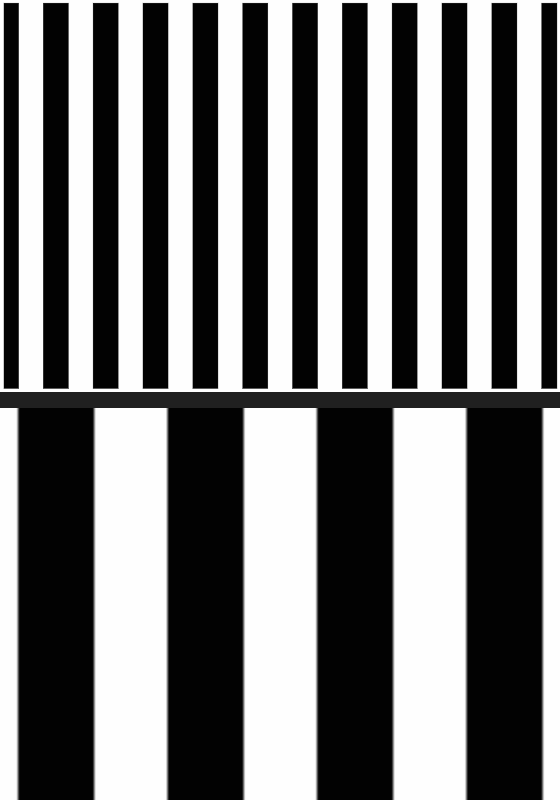
Top: the whole. Bottom: its middle third, enlarged.
Give the GLSL for this pattern, as a WebGL 2 fragment shader.

```glsl
#version 300 es
precision highp float;
// Upright black stripes on white, trimmed by a thin white margin.

uniform vec2 u_resolution;
out vec4 outColor;

// Lengths are fractions of the canvas width.
const float STRIPE_PERIOD = 0.08898;
const float STRIPE_WIDTH = 0.0454;
const float FIRST_CENTER = 0.0998;              // center of the first full stripe
const vec2 MARGIN_LOW = vec2(0.0068, 0.0060);   // left, bottom
const vec2 MARGIN_HIGH = vec2(0.0052, 0.0054);  // right, top
const float EDGE_SOFTNESS = 0.0013;
const vec3 INK = vec3(0.006);
const vec3 PAPER = vec3(0.998);

// Signed distance to the nearest stripe, negative inside.
float stripeDistance(float x) {
    float offset = (fract((x - FIRST_CENTER) / STRIPE_PERIOD + 0.5) - 0.5) * STRIPE_PERIOD;
    return abs(offset) - 0.5 * STRIPE_WIDTH;
}

// Signed distance to the trimmed area, negative inside.
float frameDistance(vec2 p, vec2 size) {
    vec2 d = max(MARGIN_LOW - p, p - (size - MARGIN_HIGH));
    return max(d.x, d.y);
}

void main() {
    vec2 p = gl_FragCoord.xy / u_resolution.x;
    vec2 size = u_resolution / u_resolution.x;

    // Stripes cut by the frame
    float d = max(stripeDistance(p.x), frameDistance(p, size));

    // Soft edge, never thinner than a pixel
    float soft = max(EDGE_SOFTNESS, 0.6 / u_resolution.x);
    float ink = 1.0 - smoothstep(-soft, soft, d);

    outColor = vec4(mix(PAPER, INK, ink), 1.0);
}
```
